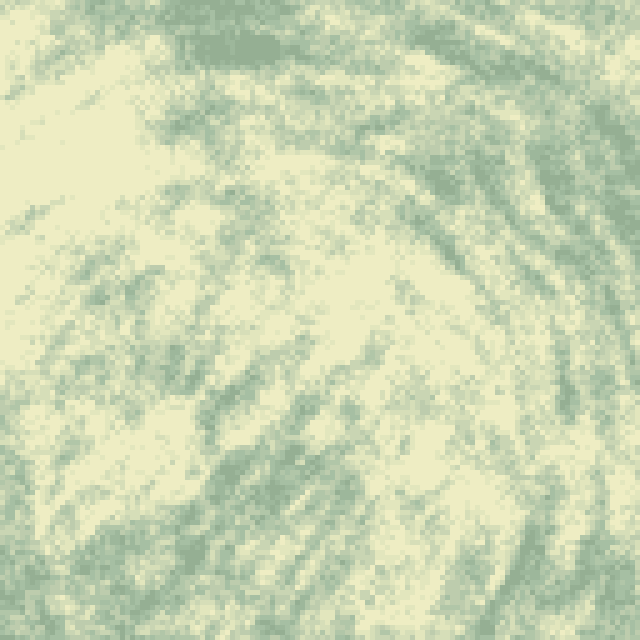
Give the GLSL for this texture, as a three.js fragment shader.

```glsl
varying vec2 vUv;

const float CELLS = 128.0;
const vec3 CREAM = vec3(0.935, 0.930, 0.763);
const vec3 PALE  = vec3(0.840, 0.870, 0.720);
const vec3 SAGE  = vec3(0.740, 0.800, 0.680);
const vec3 MOSS  = vec3(0.650, 0.750, 0.640);
const vec3 DEEP  = vec3(0.585, 0.685, 0.578);

float hash(vec2 p) {
  return fract(sin(dot(p, vec2(127.1, 311.7))) * 43758.5);
}

// Smooth value noise from -1 to 1
float noise(vec2 p) {
  vec2 i = floor(p);
  vec2 f = fract(p);
  f = f * f * (3.0 - 2.0 * f);
  float low = mix(hash(i), hash(i + vec2(1.0, 0.0)), f.x);
  float high = mix(hash(i + vec2(0.0, 1.0)), hash(i + vec2(1.0, 1.0)), f.x);
  return 2.0 * mix(low, high, f.y) - 1.0;
}

vec2 rotate(vec2 p, float angle) {
  float c = cos(angle);
  float s = sin(angle);
  return vec2(c * p.x - s * p.y, s * p.x + c * p.y);
}

// Broad patches with ragged borders
float patches(vec2 p) {
  float sum = 0.0;
  float weight = 1.2;
  float scale = 4.0;
  for (int i = 0; i < 3; i++) {
    p = rotate(p, 0.65);
    sum += weight * noise(p * scale + 17.3);
    weight *= 0.87;
    scale *= 2.2;
  }
  return sum;
}

// Streaks that curl around a centre and turn diagonal close to it
float streaks(vec2 p, vec2 centre) {
  vec2 d = p - centre;
  float r = length(d);
  float curled = noise(vec2(r * 44.0, atan(d.x, d.y) * 5.0 + 31.0));
  float slanted = noise(rotate(p, -0.9) * vec2(18.0, 52.0) + 53.0);
  return mix(slanted, curled, smoothstep(0.25, 0.4, r));
}

// Soft light band between two points
float band(vec2 p, vec2 a, vec2 b, float width) {
  vec2 ab = b - a;
  float t = clamp(dot(p - a, ab) / dot(ab, ab), 0.0, 1.0);
  float d = length(p - a - ab * t) / width;
  return exp(-d * d);
}

// Depth of green in one cell: 0 is cream, 4 the darkest
float depth(vec2 cell) {
  vec2 p = (cell + 0.5) / CELLS;
  vec2 wobble = vec2(noise(p * 6.0 + 3.0), noise(p * 6.0 + 41.0));
  vec2 q = p + 0.025 * wobble;
  float tone = patches(q);
  tone += 1.5 * streaks(q, vec2(0.38, 0.25));
  tone += 0.9 * noise(p * 64.0 + 7.0);
  tone += 0.7 * (2.0 * hash(cell + 0.37) - 1.0);
  tone += 0.2 - 0.8 * band(q, vec2(0.05, 0.76), vec2(0.8, 0.5), 0.12);
  return clamp(1.07 + 1.15 * tone, 0.0, 4.0);
}

vec3 palette(float level) {
  vec3 c = mix(CREAM, PALE, clamp(level, 0.0, 1.0));
  c = mix(c, SAGE, clamp(level - 1.0, 0.0, 1.0));
  c = mix(c, MOSS, clamp(level - 2.0, 0.0, 1.0));
  return mix(c, DEEP, clamp(level - 3.0, 0.0, 1.0));
}

// Colour of a cell, stepped in half levels
vec3 cellColour(vec2 cell) {
  return palette(floor(depth(cell) * 2.0 + 0.5) * 0.5);
}

void main() {
  // Blend the four nearest cells over a thin seam
  vec2 g = vUv * CELLS - 0.5;
  vec2 base = floor(g);
  vec2 seam = smoothstep(0.42, 0.58, fract(g));
  vec3 colour = vec3(0.0);
  for (int y = 0; y < 2; y++) {
    for (int x = 0; x < 2; x++) {
      vec2 corner = vec2(float(x), float(y));
      vec2 w = mix(1.0 - seam, seam, corner);
      colour += w.x * w.y * cellColour(base + corner);
    }
  }
  gl_FragColor = vec4(colour, 1.0);
}
```
